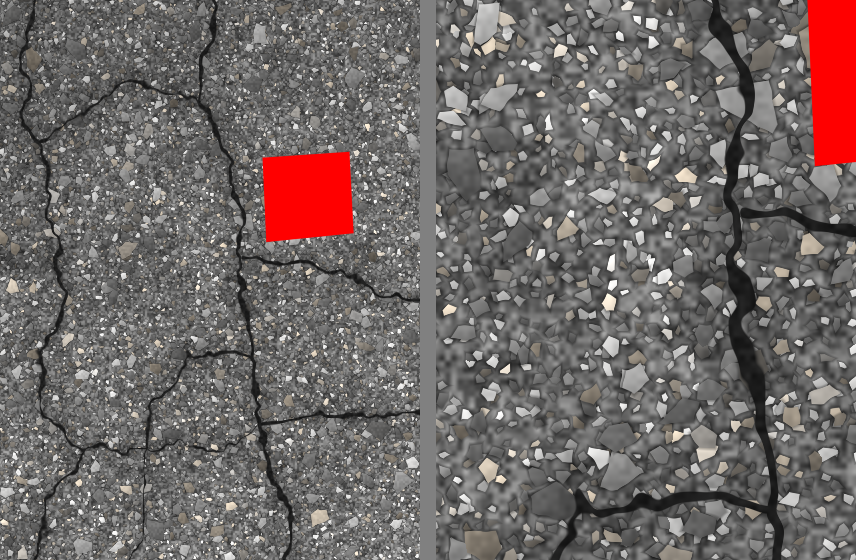
Left: the whole. Right: its middle third, enlarged.
This texture is drawn by a Shadertoy shader. Its source:

```glsl
// Worn grey asphalt split by dark cracks, with one flat red patch.
// Angular stones come from cellular grids at four sizes over a speckled binder;
// cracks are noise-bent polylines with a ragged width and a soft dirty halo.

const vec3 RED = vec3(1.0, 0.0, 0.0);
const vec3 WARM = vec3(1.07, 1.0, 0.90);
const vec3 NEUTRAL = vec3(1.0, 0.998, 0.993);
const float BINDER = 0.42;
const float CRACK_SHADE = 0.11;
const float CRACK_WIDTH = 0.0042;
const float HALO_WIDTH = 0.035;
const float HALO_DEPTH = 0.20;
const float RIM_WIDTH = 0.0032;
const float RIM_DEPTH = 0.30;
const vec4 STONE_SCALE = vec4(88.0, 50.0, 28.0, 18.0);
const vec4 STONE_DENSITY = vec4(0.72, 0.42, 0.28, 0.15);
const vec4 STONE_BRIGHT = vec4(0.94, 0.92, 0.80, 0.72);
const float TAU = 6.2831853;

vec3 hash3(vec2 p) {
    vec3 q = fract(p.xyx * vec3(0.1031, 0.1030, 0.0973));
    q += dot(q, q.yxz + 33.33);
    return fract((q.xxy + q.yzz) * q.zyx);
}

float noise(vec2 p) {
    vec2 i = floor(p), f = fract(p);
    f = f * f * (3.0 - 2.0 * f);
    float low = mix(hash3(i).x, hash3(i + vec2(1, 0)).x, f.x);
    float high = mix(hash3(i + vec2(0, 1)).x, hash3(i + vec2(1, 1)).x, f.x);
    return mix(low, high, f.y);
}

vec2 bend(vec2 p) {
    return vec2(noise(p), noise(p + 57.3)) - 0.5;
}

// Nearest angular stone: signed distance, shade, tint and lit side
vec4 stones(vec2 p, float scale, float density) {
    vec2 q = p * scale, cell = floor(q);
    vec4 best = vec4(1.0, 0.0, 0.0, 0.0);
    for (int y = -1; y <= 1; y++)
    for (int x = -1; x <= 1; x++) {
        vec2 id = cell + vec2(x, y);
        vec3 place = hash3(id + scale), look = hash3(id + scale + 211.7);
        if (place.z > density) continue;
        vec2 d = q - id - 0.15 - 0.7 * place.xy;
        float turn = look.z * TAU, size = 0.20 + 0.20 * hash3(id + 91.1).x;
        vec2 local = mat2(cos(turn), sin(turn), -sin(turn), cos(turn)) * d;
        local.x *= 1.35;
        float sd = -1.0;
        for (int k = 0; k < 5; k++) {
            vec3 facet = hash3(id * 1.7 + float(k) * 17.3);
            float a = TAU * (float(k) + 0.7 * facet.x) / 5.0;
            sd = max(sd, dot(local, vec2(cos(a), sin(a))) - size * (0.65 + 0.7 * facet.y));
        }
        if (sd < best.x) best = vec4(sd, look.xy, dot(d, vec2(-0.5, 0.8)));
    }
    return vec4(best.x / scale, best.yzw);
}

float segment(vec2 p, vec2 a, vec2 b) {
    vec2 ab = b - a;
    return length(p - a - ab * clamp(dot(p - a, ab) / dot(ab, ab), 0.0, 1.0));
}

float chain(vec2 p, vec2 a, vec2 b, vec2 c, vec2 d, vec2 e) {
    return min(min(segment(p, a, b), segment(p, b, c)), min(segment(p, c, d), segment(p, d, e)));
}

float crackDistance(vec2 p) {
    vec2 leftMid = vec2(0.090, 0.465), mainMid = vec2(0.604, 0.50);
    vec2 leftFork = vec2(0.095, 0.986), lowFork = vec2(0.205, 0.257);
    vec2 hub = vec2(0.472, 1.09), mainFork = vec2(0.622, 0.326), dip = vec2(0.347, 0.274);
    float left = min(chain(p, vec2(0.078, 1.36), vec2(0.049, 1.064), leftFork, vec2(0.156, 0.639), leftMid),
                     chain(p, leftMid, vec2(0.104, 0.344), lowFork, vec2(0.108, 0.135), vec2(0.087, -0.02)));
    float main = min(chain(p, vec2(0.503, 1.36), hub, vec2(0.559, 0.934), vec2(0.582, 0.639), mainMid),
                     chain(p, mainMid, mainFork, vec2(0.645, 0.24), vec2(0.668, 0.17), vec2(0.694, -0.02)));
    float right = min(chain(p, vec2(0.587, 0.722), vec2(0.764, 0.694), vec2(0.85, 0.687), vec2(0.911, 0.634), vec2(1.02, 0.63)),
                      chain(p, mainFork, vec2(0.755, 0.358), vec2(0.85, 0.337), vec2(0.93, 0.335), vec2(1.02, 0.34)));
    float upper = chain(p, leftFork, vec2(0.18, 1.05), vec2(0.26, 1.116), vec2(0.347, 1.139), hub);
    float lower = chain(p, mainMid, vec2(0.469, 0.491), vec2(0.365, 0.37), dip, lowFork);
    float faint = chain(p, vec2(0.32, -0.02), vec2(0.34, 0.13), dip, vec2(0.52, 0.265), mainFork);
    return min(min(min(left, main - 0.0012), right), min(min(upper, lower) + 0.0008, faint + 0.0022));
}

float edge(vec2 p, vec2 a, vec2 b) {
    vec2 along = normalize(b - a);
    return dot(p - a, vec2(along.y, -along.x));
}

float patchDistance(vec2 p) {
    vec2 bl = vec2(0.634, 0.757), br = vec2(0.842, 0.778);
    vec2 tr = vec2(0.832, 0.972), tl = vec2(0.625, 0.958);
    return max(max(edge(p, bl, br), edge(p, br, tr)), max(edge(p, tr, tl), edge(p, tl, bl)));
}

void mainImage(out vec4 fragColor, in vec2 fragCoord) {
    vec2 p = fragCoord / iResolution.x;
    float px = 1.0 / iResolution.x;

    // Speckled binder
    float grain = noise(p * 210.0) - 0.5, clump = noise(p * 75.0) - 0.5;
    vec3 color = NEUTRAL * (BINDER + 0.34 * grain + 0.18 * clump);

    // Stones from fine chips to large pieces
    vec2 rough = p + 0.0025 * bend(p * 120.0);
    for (int i = 0; i < 4; i++) {
        vec4 s = stones(rough, STONE_SCALE[i], STONE_DENSITY[i]);
        float shade = mix(0.36, STONE_BRIGHT[i], pow(s.y, 1.5)) + 0.18 * s.w + 0.10 * grain;
        vec3 tint = mix(NEUTRAL, WARM, smoothstep(0.65, 1.0, s.z));
        color *= 1.0 - RIM_DEPTH * smoothstep(RIM_WIDTH, 0.0, s.x);
        color = mix(color, tint * shade, smoothstep(0.7 * px, -0.7 * px, s.x));
    }

    // Broad tone: darker toward the top, lighter low and right, one smudge
    float tone = 1.09 - 0.09 * p.y + 0.07 * (p.x - 0.5) + 0.14 * (noise(p * 6.0) - 0.5);
    vec2 smudge = (p - vec2(0.03, 0.715)) / vec2(0.11, 0.04);
    color *= tone * (1.0 - 0.25 * exp(-dot(smudge, smudge)));

    // Cracks with ragged lips
    float d = crackDistance(p + 0.034 * bend(p * 16.0) + 0.014 * bend(p * 60.0));
    float width = CRACK_WIDTH * (0.45 + 1.0 * noise(p * 38.0));
    color *= 1.0 - HALO_DEPTH * exp(-d / HALO_WIDTH);
    color = mix(color, vec3(CRACK_SHADE + 0.08 * grain), smoothstep(width + px, width - px, d));

    // Flat red patch
    color = mix(color, RED, smoothstep(0.7 * px, -0.7 * px, patchDistance(p)));
    fragColor = vec4(clamp(color, 0.0, 1.0), 1.0);
}
```
